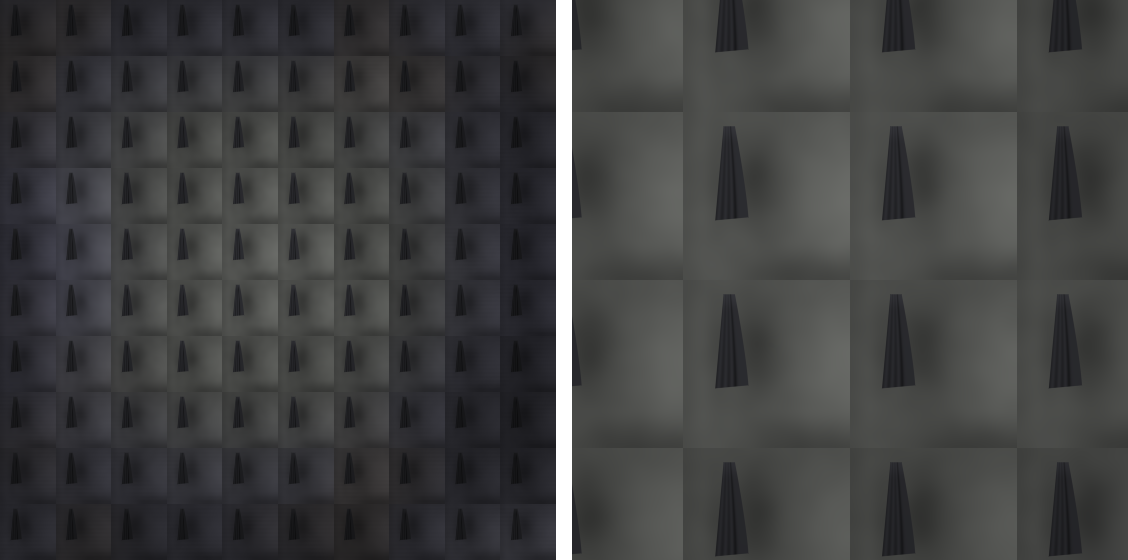
Left, the full canvas; right, a detail of the centre.
Reproduce this pattern procedurally as a Shadertoy shader.

```glsl
// A ten by ten grid of dim alcoves, each with a dark pleated wedge and its soft shadow.
// One cell is shaded from gradients and a tapered shape; a periodic light field
// and wrapping gradient noise vary exposure and tint from cell to cell.

const float CELLS = 10.0;
const float TAU = 6.2831853;

vec2 hashGradient(vec2 p) {
    vec3 q = fract(vec3(p.xyx) * vec3(0.1031, 0.1030, 0.0973));
    q += dot(q, q.yzx + 33.33);
    float angle = TAU * fract((q.x + q.y) * q.z);
    return vec2(cos(angle), sin(angle));
}

// Gradient noise over the unit square, wrapping after "period" lattice steps.
float wrappedNoise(vec2 uv, float period, float seed) {
    vec2 p = uv * period;
    vec2 i = floor(p), f = p - i;
    vec2 w = f * f * f * (f * (f * 6.0 - 15.0) + 10.0);
    vec2 e = vec2(0.0, 1.0);
    float a = dot(hashGradient(mod(i, period) + seed), f);
    float b = dot(hashGradient(mod(i + e.yx, period) + seed), f - e.yx);
    float c = dot(hashGradient(mod(i + e.xy, period) + seed), f - e.xy);
    float d = dot(hashGradient(mod(i + e.yy, period) + seed), f - e.yy);
    return mix(mix(a, b, w.x), mix(c, d, w.x), w.y);
}

float softSpot(vec2 p, vec2 center, vec2 radius) {
    vec2 d = (p - center) / radius;
    return exp(-dot(d, d));
}

// Soft spot that wraps around the canvas edges.
float wrappedSpot(vec2 uv, vec2 center, vec2 radius) {
    vec2 d = fract(uv - center + 0.5) - 0.5;
    return softSpot(d, vec2(0.0), radius);
}

// Broad light, strongest near the middle.
float lightField(vec2 uv) {
    vec2 wave = 0.5 + 0.5 * cos(TAU * (uv - vec2(0.46, 0.53)));
    float light = 0.165 + 0.20 * pow(wave.x * wave.y, 0.55);
    light += 0.055 * wrappedSpot(uv, vec2(0.90, 0.03), vec2(0.18, 0.07));
    light += 0.035 * wrappedSpot(uv, vec2(0.13, 0.55), vec2(0.09, 0.25));
    light -= 0.035 * wrappedSpot(uv, vec2(0.86, 0.24), vec2(0.14, 0.12));
    return light;
}

// Relative brightness of the wall inside one cell.
float wallShade(vec2 p) {
    float shade = 0.84 + 0.05 * softSpot(p, vec2(0.1, 0.3), vec2(0.25, 0.4));
    shade += 0.27 * smoothstep(0.45, 1.0, p.x) * softSpot(p, vec2(1.0, 0.48), vec2(1.0, 0.45));
    shade -= 0.24 * softSpot(p, vec2(0.43, 0.60), vec2(0.15, 0.25));
    shade -= 0.10 * softSpot(p, vec2(0.20, 0.55), vec2(0.07, 0.28));
    shade -= 0.20 * smoothstep(0.24, 0.0, p.y) * smoothstep(0.15, 0.75, p.x);
    shade -= 0.07 * smoothstep(0.14, 0.0, p.x);
    return shade;
}

// Wedge: x is its coverage, y its relative brightness.
vec2 pleatedWedge(vec2 p, float blur) {
    float rise = clamp((p.y - 0.355) / 0.56, 0.0, 1.0);
    float left = mix(0.192, 0.242, rise);
    float right = 0.392 - 0.082 * pow(rise, 1.3);
    float across = (p.x - left) / (right - left);
    float base = 0.355 + 0.018 * clamp(across, 0.0, 1.0);
    float inside = min(min(p.x - left, right - p.x), min(p.y - base, 0.915 - p.y));
    float coverage = smoothstep(-blur, blur, inside);

    // Thin pages fan out on the left, a plain cover closes the right.
    float pages = 1.0 - smoothstep(0.60, 0.72, across);
    float lines = 0.5 + 0.5 * cos(TAU * 5.0 * across);
    float shade = 0.53 - 0.13 * pages * lines * (1.0 - 0.5 * rise);
    shade -= 0.10 * softSpot(vec2(across, 0.0), vec2(0.62, 0.0), vec2(0.07));
    shade += 0.10 * smoothstep(0.80, 1.0, rise);
    return vec2(coverage, shade);
}

// Greenish grey in the middle, blue and brown toward the dark rim.
vec3 wallTint(vec2 uv, float light) {
    vec3 cool = vec3(0.97, 0.97, 1.10);
    vec3 warm = vec3(1.03, 0.98, 0.98);
    vec3 rim = mix(cool, warm, smoothstep(-0.05, 0.40, wrappedNoise(uv, 4.0, 17.0)));
    vec3 tint = mix(rim, vec3(1.0, 1.015, 0.98), smoothstep(0.19, 0.32, light));
    float violet = wrappedSpot(uv, vec2(0.11, 0.52), vec2(0.10, 0.26));
    violet += 0.6 * wrappedSpot(uv, vec2(0.97, 0.52), vec2(0.09, 0.18));
    return mix(tint, vec3(0.96, 0.96, 1.16), min(violet, 1.0) * 0.8);
}

void mainImage(out vec4 fragColor, in vec2 fragCoord) {
    vec2 uv = fragCoord / iResolution.xy;
    vec2 cell = floor(uv * CELLS);
    vec2 p = fract(uv * CELLS);
    vec2 cellCenter = (cell + 0.5) / CELLS;
    float blur = 0.7 * CELLS / min(iResolution.x, iResolution.y);

    // Part of the light steps from cell to cell, part flows across the canvas.
    vec2 samplePoint = mix(cellCenter, uv, 0.5);
    float light = lightField(samplePoint);
    float exposure = 1.0 + 0.14 * wrappedNoise(cellCenter, 7.0, 5.0);

    // Faint wall blotches, and fine bands where the light is weak.
    float wear = 0.035 * wrappedNoise(uv, 60.0, 41.0);
    float weak = 1.0 - smoothstep(0.18, 0.32, light);
    wear += 0.022 * weak * sin(TAU * 14.0 * p.y) * (0.5 + wrappedNoise(uv, 20.0, 29.0));

    vec2 wedge = pleatedWedge(p, blur);
    vec3 wall = wallTint(samplePoint, light) * light * (wallShade(p) + wear);
    vec3 dark = vec3(0.98, 0.99, 1.08) * (0.035 + 0.78 * light) * wedge.y;
    vec3 color = mix(wall, dark, wedge.x) * exposure;
    fragColor = vec4(color, 1.0);
}
```
